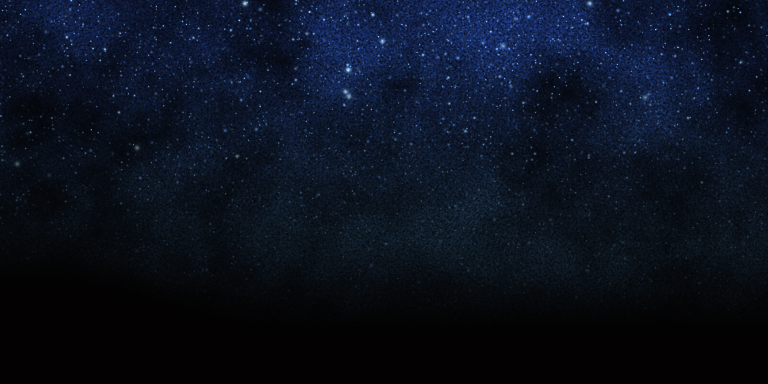
Write a Shadertoy shader that draws this texture.

```glsl
// Starry night sky: ragged blue nebula haze sinking into a black horizon.

const vec3 BLUE_HAZE  = vec3(0.088, 0.180, 0.42);
const vec3 TEAL_HAZE  = vec3(0.075, 0.150, 0.215);
const vec3 NIGHT      = vec3(0.012, 0.014, 0.022);
const vec3 GROUND     = vec3(0.010, 0.005, 0.005);
const vec3 STAR_COOL  = vec3(0.35, 0.60, 0.95);
const vec3 STAR_PALE  = vec3(0.70, 0.88, 0.92);
const float BASE_HAZE   = 0.36;
const float CLOUD_DEPTH = 0.50;
const float WARP        = 0.20;
const float GLOW_GAIN   = 0.72;
const float VOID_GAIN   = 0.66;
const float GRAIN       = 0.95;
const float GRAIN_SCALE = 190.0;
const int STAR_LAYERS   = 4;

// Haze patches: centre, radius, strength
const vec4 GLOWS[10] = vec4[10](
    vec4(0.91, 0.82, 0.12, 0.40), vec4(1.15, 0.92, 0.20, 0.42),
    vec4(1.42, 0.96, 0.17, 0.55), vec4(0.84, 0.95, 0.15, 0.20),
    vec4(1.64, 0.77, 0.14, 0.38), vec4(0.16, 0.95, 0.12, 0.30),
    vec4(0.50, 0.82, 0.14, 0.16), vec4(1.76, 0.69, 0.13, 0.18),
    vec4(1.25, 0.58, 0.12, 0.18), vec4(1.20, 0.38, 0.42, 0.22));
const vec4 VOIDS[10] = vec4[10](
    vec4(1.42, 0.74, 0.12, 0.40), vec4(1.07, 0.74, 0.09, 0.40),
    vec4(0.30, 0.72, 0.13, 0.20), vec4(0.12, 0.56, 0.20, 0.26),
    vec4(1.93, 0.87, 0.15, 0.22), vec4(1.44, 0.57, 0.12, 0.25),
    vec4(1.78, 0.56, 0.13, 0.25), vec4(0.66, 0.90, 0.12, 0.24),
    vec4(0.05, 0.80, 0.12, 0.18), vec4(1.68, 0.38, 0.10, 0.12));

// Leading stars: centre, brightness
const vec3 LEAD_STARS[10] = vec3[10](
    vec3(0.907, 0.818, 1.0), vec3(0.900, 0.761, 0.7), vec3(0.909, 0.749, 0.7),
    vec3(0.638, 0.991, 1.0), vec3(1.536, 0.991, 0.8), vec3(0.996, 0.893, 0.7),
    vec3(1.310, 0.880, 0.6), vec3(0.357, 0.615, 0.5), vec3(0.045, 0.573, 0.4),
    vec3(1.680, 0.746, 0.5));

vec2 hash2(vec2 p) {
    vec3 q = fract(vec3(p.xyx) * vec3(0.1031, 0.1030, 0.0973));
    q += dot(q, q.yzx + 33.33);
    return fract((q.xx + q.yz) * q.zy);
}

float cornerSlope(vec2 cell, vec2 offset) {
    float angle = 6.2832 * hash2(cell).x;
    return dot(vec2(cos(angle), sin(angle)), offset);
}

float gradientNoise(vec2 p) {
    vec2 i = floor(p), f = fract(p);
    vec2 u = f * f * f * (f * (f * 6.0 - 15.0) + 10.0);
    vec2 e = vec2(1.0, 0.0);
    return mix(mix(cornerSlope(i, f), cornerSlope(i + e, f - e), u.x),
               mix(cornerSlope(i + e.yx, f - e.yx), cornerSlope(i + 1.0, f - 1.0), u.x), u.y);
}

float fbm(vec2 p) {
    float sum = 0.0, amp = 0.5;
    for (int i = 0; i < 5; i++) {
        sum += amp * gradientNoise(p);
        p = mat2(1.6, 1.2, -1.2, 1.6) * p + 7.3;
        amp *= 0.6;
    }
    return sum;
}

float patchGlow(vec2 p, vec4 blob) {
    vec2 d = (p - blob.xy) / blob.z;
    return blob.w * exp(-dot(d, d));
}

float hazeDensity(vec2 p) {
    vec2 q = p + WARP * vec2(fbm(p * 7.0), fbm(p * 7.0 + 31.7));
    float density = BASE_HAZE + CLOUD_DEPTH * fbm(p * 6.0 + 12.0);
    for (int i = 0; i < 10; i++)
        density += GLOW_GAIN * patchGlow(q, GLOWS[i]) - VOID_GAIN * patchGlow(q, VOIDS[i]);
    return max(density, 0.09);
}

// Soft round point, never thinner than a pixel
float starPoint(float dist, float radius) {
    float r = max(radius, 0.6 / iResolution.y);
    return exp(-dist * dist / (r * r)) * min(1.0, radius * radius / (r * r));
}

vec3 starLayer(vec2 p, float cells, float radius, float chance) {
    vec2 cell = floor(p * cells);
    vec2 pick = hash2(cell + cells * 1.7), trait = hash2(cell + cells * 3.1 + 50.0);
    vec2 centre = (cell + 0.2 + 0.6 * trait) / cells;
    float shine = step(pick.x, chance) * (0.15 + 0.85 * pow(pick.y, 4.0));
    return mix(STAR_COOL, STAR_PALE, trait.x) * shine * starPoint(distance(p, centre), radius);
}

void mainImage(out vec4 fragColor, in vec2 fragCoord) {
    vec2 p = fragCoord / iResolution.xy * vec2(2.0, 1.0);

    // Horizon stands higher on the left
    float horizon = 0.11 + 0.12 * (1.0 - smoothstep(0.1, 0.75, p.x));
    float skyFade = smoothstep(horizon, horizon + 0.27, p.y);

    // Grainy haze, teal low and blue high
    float density = hazeDensity(p);
    vec2 g = mat2(0.8, 0.6, -0.6, 0.8) * p * GRAIN_SCALE;
    float grain = gradientNoise(g) + 0.5 * gradientNoise(g.yx * 0.57 + 9.0);
    vec3 tint = mix(TEAL_HAZE, BLUE_HAZE, smoothstep(0.35, 0.95, p.y));
    vec3 sky = NIGHT + tint * density * max(0.1, 1.0 + GRAIN * grain);
    vec3 color = mix(GROUND, sky, skyFade);

    // Scattered stars, from fine dust to larger points
    float starFade = skyFade * mix(0.25, 0.9, smoothstep(0.35, 0.9, p.y));
    float cells = 100.0, radius = 0.0019, chance = 0.10 + 0.32 * density;
    for (int i = 0; i < STAR_LAYERS; i++) {
        color += starFade * starLayer(p + float(i) * 0.37, cells, radius, chance);
        cells *= 0.55;
        radius *= 1.3;
    }

    // Leading stars with faint halos
    for (int i = 0; i < 10; i++) {
        float d = distance(p, LEAD_STARS[i].xy);
        color += LEAD_STARS[i].z * STAR_PALE * (0.8 * starPoint(d, 0.0055) + 0.1 * starPoint(d, 0.012));
    }
    fragColor = vec4(min(color, 1.0), 1.0);
}
```
